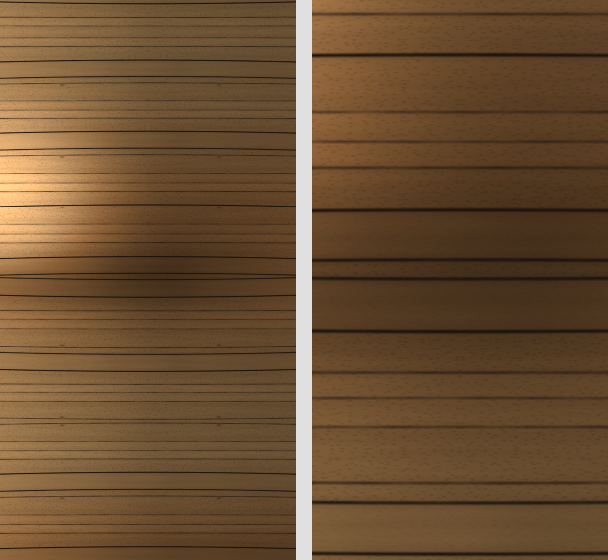
Left: the whole. Right: its middle third, enlarged.
This texture is drawn by a WebGL 2 fragment shader. Its source:

```glsl
#version 300 es
precision highp float;
// Horizontal timber boards with bowed dark seams, mirrored courses and warm light from the left.
uniform vec2 u_resolution;
out vec4 fragColor;

#define SEAM_HALF_WIDTH 0.00095
#define SEAM_SOFTNESS 0.0011
#define BOW 0.026
#define BOARD_CONTRAST 0.10
#define GRAIN 0.036
#define FLECKS 0.10
#define GLOW 0.40
#define EXPOSURE 1.08
#define OLIVE vec3(1.0, 0.77, 0.49)
#define AMBER vec3(1.0, 0.685, 0.39)
#define SEAM_COLOR vec3(0.085, 0.06, 0.045)

// Courses from top to bottom: lower edge, phase at upper edge, phase at lower edge.
const int COURSES = 13;
const vec3 COURSE[COURSES] = vec3[](
  vec3(0.005, 0.04, 0.0), vec3(0.057, 1.0, 0.61), vec3(0.109, 0.61, 1.0),
  vec3(0.236, 0.0, 1.0), vec3(0.369, 0.0, 1.01), vec3(0.46, 0.33, 1.0),
  vec3(0.4935, 0.0, 0.26), vec3(0.529, 0.26, 0.0), vec3(0.6615, 1.0, 0.0),
  vec3(0.752, 1.0, 0.28), vec3(0.845, 0.28, 1.0), vec3(0.978, 0.0, 1.0),
  vec3(1.0, 0.0, 0.17));

// Seams inside one course: phase, strength, share of the bow.
const int SEAMS = 6;
const vec3 SEAM[SEAMS] = vec3[](
  vec3(0.0, 1.0, 1.0), vec3(0.23, 0.9, 1.0), vec3(0.315, 0.55, 0.7),
  vec3(0.56, 0.4, 0.1), vec3(0.69, 0.4, 0.1), vec3(0.805, 0.5, 0.2));

vec2 hash2(vec2 p) {
  vec3 q = fract(p.xyx * vec3(0.1031, 0.103, 0.0973));
  q += dot(q, q.yzx + 33.33);
  return fract((q.xx + q.yz) * q.zy);
}

// Distance to the nearest jittered cell point.
float cellular(vec2 p) {
  vec2 cell = floor(p);
  float nearest = 2.0;
  for (int j = -1; j <= 1; j++)
    for (int i = -1; i <= 1; i++) {
      vec2 c = cell + vec2(i, j);
      nearest = min(nearest, length(c + hash2(c) - p));
    }
  return nearest;
}

// Long wavy fibres from layered sines.
float fibres(vec2 p, float seed) {
  float sum = 0.0, amp = 0.5, freq = 230.0;
  for (int i = 0; i < 4; i++) {
    float wave = 1.2 * sin(p.x * freq * 0.055 + seed * 3.1 + float(i));
    sum += amp * sin(p.y * freq + wave + seed * 5.0);
    freq *= 1.73;
    amp *= 0.72;
  }
  return sum;
}

float gauss(float x, float width) {
  return exp(-x * x / (width * width));
}

// Red level of the lit wood; y runs downward.
float lighting(float x, float y) {
  float level = 0.34 + 0.26 * pow(1.0 - x, 1.6) + 0.035 * x * x;
  level += GLOW * gauss(x, 0.31) * gauss(y - 0.345, 0.14);
  level -= 0.06 * gauss(x - 0.54, 0.34) * gauss(y - 0.42, 0.17);
  level -= 0.07 * gauss(x - 0.54, 0.34) * gauss(y - 0.49, 0.08);
  level -= 0.15 * gauss(x, 0.45) * gauss(y - 0.505, 0.055);
  level -= 0.06 * gauss(y - 1.0, 0.08);
  level -= 0.02 * gauss(x - 0.52, 0.12);
  return level * EXPOSURE;
}

void main() {
  vec2 uv = gl_FragCoord.xy / u_resolution;
  float y = 1.0 - uv.y;
  float u = 2.0 * uv.x - 1.0;
  float soft = max(SEAM_SOFTNESS, 0.5 / u_resolution.y);

  // Locate the course and the phase within it.
  float top = 0.0, phase = 0.0, scale = 0.13;
  for (int i = 0; i < COURSES; i++) {
    vec3 c = COURSE[i];
    if (y >= top && y <= c.x) {
      phase = mix(c.y, c.z, (y - top) / (c.x - top));
      scale = (c.x - top) / abs(c.z - c.y);
    }
    top = c.x;
  }

  // Seams and the board between them; thin seams fade in and out.
  float seam = 0.0, shade = 0.0, count = 0.0;
  for (int i = 0; i < SEAMS; i++) {
    vec3 s = SEAM[i];
    float offset = phase - s.x + BOW * s.z * (0.5 - u * u);
    count += floor(offset);
    float d = abs(fract(offset + 0.5) - 0.5) * scale;
    float wave = sin(uv.x * 31.0 + s.x * 70.0 + y * 9.0) + sin(uv.x * 83.0 + s.x * 40.0);
    float wear = 1.0 + 0.2 * (1.1 - s.y) * (wave - 1.0);
    float halfWidth = SEAM_HALF_WIDTH * mix(0.6, 1.0, s.y);
    float line = 1.0 - smoothstep(halfWidth - soft, halfWidth + soft, d);
    seam = max(seam, line * wear * mix(0.22, 0.92, s.y));
    shade = max(shade, s.y * exp(-d * 600.0));
  }
  float board = mod(count, float(SEAMS));
  float wide = 1.0 - step(0.5, abs(board - 1.0));

  // Wood surface, reflected about the middle.
  vec2 wood = vec2(abs(u) * 0.264, phase * 0.133);
  float tone = 1.0 + BOARD_CONTRAST * (hash2(vec2(board, 7.0)).x - 0.5) - 0.06 * wide;
  tone += GRAIN * fibres(wood, board) * (1.0 - 0.4 * wide);
  float fleck = 1.0 - smoothstep(0.04, 0.32, cellular(wood * vec2(150.0, 400.0) + board * 17.0));
  tone -= FLECKS * fleck * (1.0 - 0.6 * wide);
  float figure = sin(28.0 * (phase - 0.11) + 7.0 * abs(u)) * sin(28.0 * (phase - 0.11) - 7.0 * abs(u));
  tone += 0.04 * wide * figure * gauss(u, 0.45);

  // Small knots on the board below the double seam.
  vec2 knot = vec2((abs(u + 0.05) - 0.53) * 0.264, (phase - 0.337) * scale);
  knot *= vec2(260.0, 550.0);
  tone -= 0.3 * exp(-dot(knot, knot));

  // Warm and olive zones, then light and seams.
  float warmth = gauss(y - 0.44, 0.19) + 0.8 * gauss(y - 0.97, 0.09);
  vec3 tint = mix(OLIVE, AMBER, clamp(warmth, 0.0, 1.0));
  float level = lighting(uv.x, y);
  tint = mix(tint, vec3(1.0, 0.765, 0.51), smoothstep(0.5, 0.85, level));
  vec3 color = tint * level * tone * (1.0 - 0.1 * shade);
  fragColor = vec4(mix(color, SEAM_COLOR, seam), 1.0);
}
```
